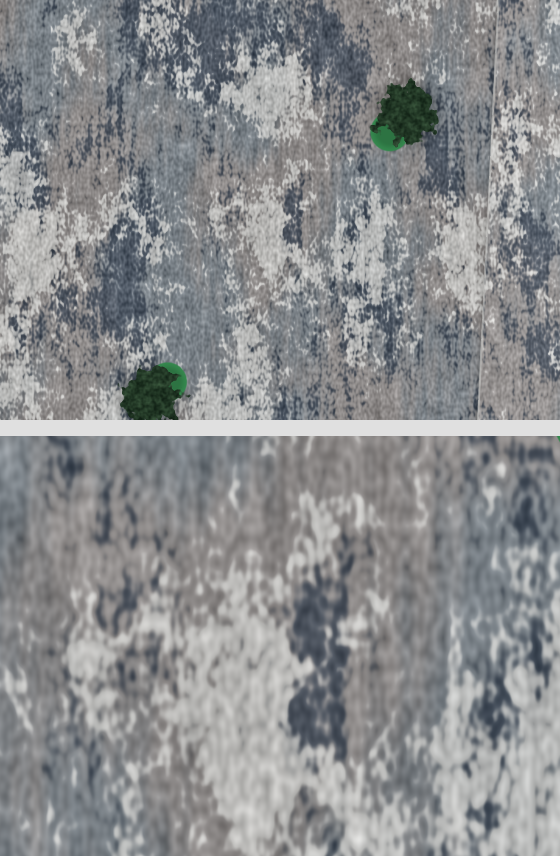
Top, the full canvas; bottom, a detail of the centre.
Reproduce this texture procedurally as a Shadertoy shader.

```glsl
// Distressed grey rug seen from above, with a seam and two potted plants.
// Stretched gradient noise gives worn pale and slate patches over a grainy
// ground; the plants are noisy distance fields laid on round pots.

const vec3 COOL_GREY  = vec3(0.475, 0.505, 0.530);
const vec3 WARM_GREY  = vec3(0.550, 0.535, 0.530);
const vec3 SLATE      = vec3(0.275, 0.315, 0.370);
const vec3 PALE_WORN  = vec3(0.755, 0.755, 0.745);
const vec3 POT_GREEN  = vec3(0.190, 0.490, 0.280);
const vec3 LEAF_DARK  = vec3(0.070, 0.135, 0.085);
const vec3 LEAF_LIGHT = vec3(0.250, 0.370, 0.260);

const vec2 PATCH_SCALE  = vec2(5.0, 3.1);
const vec2 CLUMP_SCALE  = vec2(34.0, 24.0);
const vec2 STREAK_SCALE = vec2(75.0, 8.0);
const vec2 GRAIN_SCALE  = vec2(150.0, 88.0);

const float SEAM_BOTTOM = 1.137;
const float SEAM_LEAN   = 0.049;
const float LEAF_RADIUS = 0.069;
const float POT_RADIUS  = 0.046;

float hash(vec2 cell) {
    vec3 h = fract(cell.xyx * vec3(0.1031, 0.1030, 0.0973));
    h += dot(h, h.yzx + 33.33);
    return fract((h.x + h.y) * h.z);
}

float corner(vec2 cell, vec2 offset) {
    float angle = 6.2832 * hash(cell);
    return dot(vec2(cos(angle), sin(angle)), offset);
}

// Gradient noise, roughly -1 to 1
float noise(vec2 p) {
    vec2 i = floor(p), f = fract(p), e = vec2(1.0, 0.0);
    vec2 u = f * f * f * (f * (f * 6.0 - 15.0) + 10.0);
    float low  = mix(corner(i, f), corner(i + e.xy, f - e.xy), u.x);
    float high = mix(corner(i + e.yx, f - e.yx), corner(i + e.xx, f - e.xx), u.x);
    return 1.6 * mix(low, high, u.y);
}

float fbm(vec2 p) {
    float sum = 0.0, amplitude = 0.6;
    for (int k = 0; k < 3; k++) {
        sum += amplitude * noise(p);
        p = p * 2.03 + 17.7;
        amplitude *= 0.5;
    }
    return sum;
}

vec3 rug(vec2 p) {
    // Ragged woven detail, drawn out along the warp
    vec2 q = p + 0.006 * vec2(noise(p * 23.0), noise(p * 23.0 + 41.0));
    float clump  = fbm(q * CLUMP_SCALE + 5.0);
    float streak = noise(p * STREAK_SCALE + 60.0);
    float grain  = noise(p * GRAIN_SCALE + 90.0);

    // Broad worn areas
    float worn  = 1.25 * fbm(q * PATCH_SCALE + 11.3);
    float inked = 1.25 * fbm(q * PATCH_SCALE * vec2(1.2, 1.0) + 72.6);
    float pale  = smoothstep(0.09, 0.46, worn + 0.70 * clump + 0.25 * grain);
    float dark  = smoothstep(0.10, 0.55, inked - 0.45 * clump - 0.25 * grain - 0.25 * streak);

    float warmth = smoothstep(-0.3, 0.3, fbm(p * vec2(4.0, 2.4) + 33.0) + 0.15 * streak);
    vec3 color = mix(COOL_GREY, WARM_GREY, warmth);
    color = mix(color, SLATE, 0.78 * dark);
    color = mix(color, PALE_WORN, 0.82 * pale);
    return color + 0.10 * clump + 0.05 * streak + 0.09 * grain;
}

// Pot, soft contact shadow and a ragged crown of leaves
vec3 addPlant(vec3 color, vec2 p, vec2 potOffset, float seed, float pixel) {
    float shadow = smoothstep(0.105, 0.06, length(p));
    color *= 1.0 - 0.18 * shadow;

    float pot = length(p - potOffset) - POT_RADIUS;
    vec3 potColor = POT_GREEN * (0.92 + 0.16 * smoothstep(-0.02, 0.0, pot));
    color = mix(color, potColor, smoothstep(pixel, -pixel, pot));

    float angle = atan(p.y, p.x);
    float fronds = 0.009 * cos(9.0 * angle + 2.0 * noise(p * 18.0 + seed));
    float leaves = length(p) - LEAF_RADIUS - fronds
                 - 0.030 * fbm(p * 26.0 + seed) - 0.008 * noise(p * 95.0 + seed);
    float light = 0.36 + 0.55 * fbm(p * 48.0 + seed) + 0.25 * noise(p * 125.0 + seed);
    vec3 leafColor = mix(LEAF_DARK, LEAF_LIGHT, clamp(light, 0.0, 1.0));
    return mix(color, leafColor, smoothstep(1.5 * pixel, -1.5 * pixel, leaves));
}

void mainImage(out vec4 fragColor, in vec2 fragCoord) {
    vec2 p = fragCoord / iResolution.y;
    float pixel = 1.0 / iResolution.y;

    // Two lengths of rug meet at a slightly leaning seam
    float seam = p.x - SEAM_BOTTOM - SEAM_LEAN * p.y;
    float side = smoothstep(-pixel, pixel, seam);
    vec3 color = rug(p + step(0.0, seam) * vec2(3.4, 1.7));
    color += 0.035 * side;
    color *= 1.0 - 0.16 * (1.0 - side) * smoothstep(-0.012, 0.0, seam);
    float edge = smoothstep(0.0012 + pixel, 0.0012, abs(seam - 0.001));
    color = mix(color, PALE_WORN, 0.6 * edge);

    color = addPlant(color, p - vec2(0.970, 0.728), vec2(-0.042, -0.042), 3.7, pixel);
    color = addPlant(color, p - vec2(0.361, 0.055), vec2(0.038, 0.036), 28.1, pixel);
    fragColor = vec4(clamp(color, 0.0, 1.0), 1.0);
}
```
